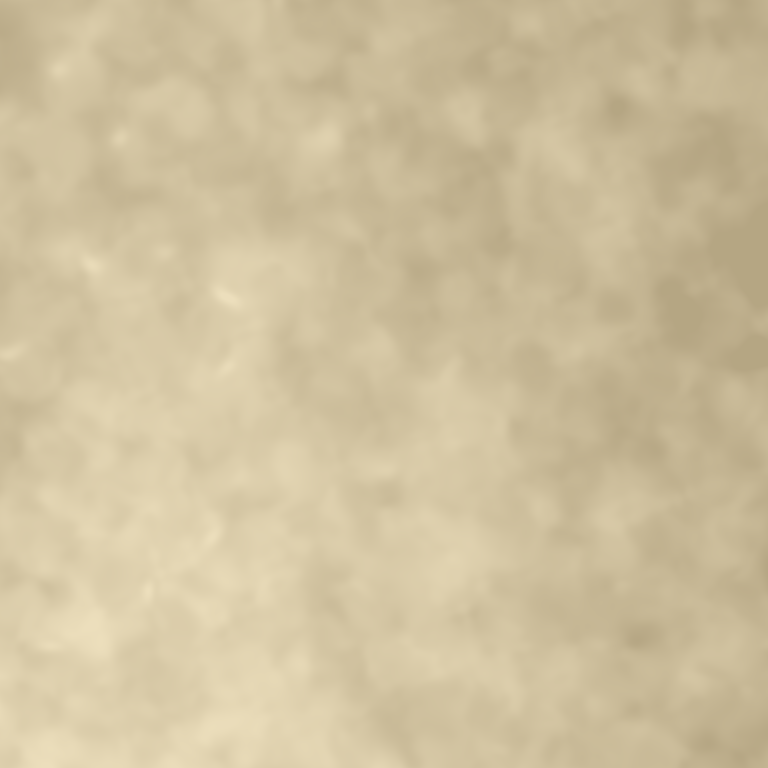
This texture is drawn by a WebGL 2 fragment shader. Its source:

```glsl
#version 300 es
precision highp float;

uniform vec2 u_resolution;
out vec4 fragColor;

#define SHADE_COLOR vec3(0.735, 0.675, 0.540)
#define LIGHT_COLOR vec3(0.900, 0.845, 0.710)
#define MOTTLE_SCALE 6.5
#define MOTTLE_STRENGTH 0.36
#define FLECK_CELLS 9.0
#define FLECK_STRENGTH 0.34
#define STAIN_CELLS 11.0
#define STAIN_STRENGTH 0.26

float hash(vec2 p) {
    return fract(sin(dot(p, vec2(127.1, 311.7))) * 43758.5453);
}

float valueNoise(vec2 p) {
    vec2 cell = floor(p);
    vec2 f = fract(p);
    f = f * f * f * (f * (f * 6.0 - 15.0) + 10.0);
    float low = mix(hash(cell), hash(cell + vec2(1.0, 0.0)), f.x);
    float high = mix(hash(cell + vec2(0.0, 1.0)), hash(cell + vec2(1.0)), f.x);
    return mix(low, high, f.y);
}

// Soft cloudy blotches, centred on zero; the finest octave is weak
float mottle(vec2 p) {
    const mat2 turn = mat2(0.8, 0.6, -0.6, 0.8);
    float sum = 0.0;
    float weight = 0.75;
    for (int i = 0; i < 4; i++) {
        sum += weight * (valueNoise(p) - 0.5);
        p = turn * p * 2.0 + 17.3;
        weight = i < 2 ? 1.0 : 0.4;
    }
    return sum;
}

// Scattered soft elliptical spots, one candidate per jittered cell
float spots(vec2 p, float density, float radius, float seed) {
    vec2 cell = floor(p);
    float sum = 0.0;
    for (int y = -1; y <= 1; y++) {
        for (int x = -1; x <= 1; x++) {
            vec2 id = cell + vec2(x, y);
            vec2 key = id + seed;
            vec2 center = id + vec2(hash(key + 3.1), hash(key + 8.7));
            float angle = 6.2832 * hash(key + 5.3);
            vec2 axis = vec2(cos(angle), sin(angle));
            vec2 d = p - center;
            d = vec2(dot(d, axis), 1.6 * dot(d, vec2(-axis.y, axis.x)));
            float present = step(hash(key), density);
            sum += present * exp(-dot(d, d) / (radius * radius));
        }
    }
    return sum;
}

// Broad light falling from the lower left
float illumination(vec2 p) {
    return 0.97 - 0.75 * p.y - 0.85 * p.x * p.x + 0.65 * p.x * p.y;
}

void main() {
    vec2 uv = gl_FragCoord.xy / u_resolution;

    // Irregular outlines from a gentle warp
    vec2 warp = vec2(valueNoise(uv * 22.0), valueNoise(uv * 22.0 + 41.0)) - 0.5;
    vec2 p = uv + 0.018 * warp;

    float tone = illumination(uv);
    tone += MOTTLE_STRENGTH * mottle(p * MOTTLE_SCALE);

    // Pale flecks on the left, darker stains on the right
    float fleckFade = 1.0 - smoothstep(0.3, 0.75, uv.x);
    float stainFade = smoothstep(0.5, 0.9, uv.x);
    tone += FLECK_STRENGTH * fleckFade * spots(p * FLECK_CELLS, 0.28, 0.16, 12.0);
    tone -= STAIN_STRENGTH * stainFade * spots(p * STAIN_CELLS, 0.4, 0.34, 57.0);

    tone = clamp(tone, -0.15, 1.15);
    fragColor = vec4(mix(SHADE_COLOR, LIGHT_COLOR, tone), 1.0);
}
```
